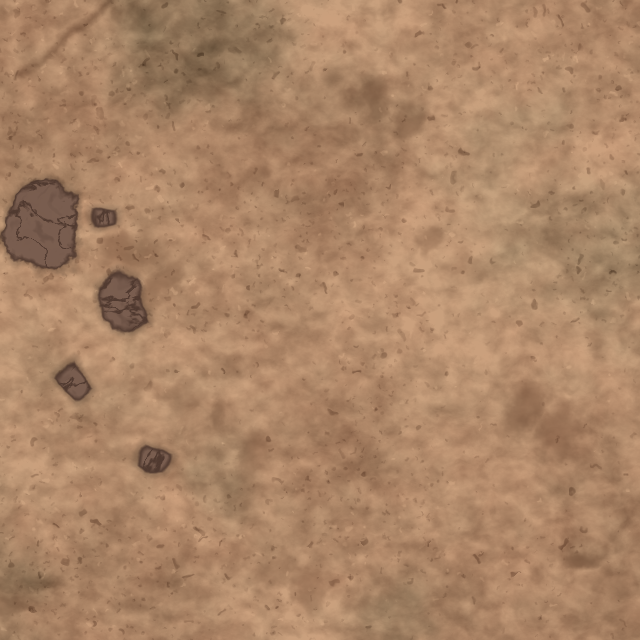
A three.js fragment shader for this texture:

```glsl
varying vec2 vUv;

const vec3 DARK_SOIL = vec3(0.39, 0.26, 0.18);
const vec3 PALE_SAND = vec3(0.74, 0.58, 0.45);
const vec3 STONE_SHADE = vec3(0.25, 0.17, 0.14);
const vec3 STONE_FACE = vec3(0.44, 0.335, 0.285);
const vec3 GREY_TINT = vec3(-0.035, 0.005, 0.005);
const float BASE_TONE = 0.88;
const float PATCH_CONTRAST = 0.75;
const float GRAIN_CONTRAST = 0.72;
const float GRAIN_SCALE = 55.0;
const float GRIME_DEPTH = 0.3;
const float FLECK_DEPTH = 0.42;
const float CHIP_LIFT = 0.22;
const float STAIN_DEPTH = 0.5;
const float STONE_RADIUS = 0.08;
const float EDGE = 0.003;
const int STAIN_COUNT = 18;
const int STONE_COUNT = 5;
const vec2 SPREAD = vec2(0.618, 0.7549);

float hash(vec2 p) {
  vec3 q = fract(vec3(p.xyx) * 0.1031);
  q += dot(q, q.yzx + 33.33);
  return fract((q.x + q.y) * q.z);
}

vec2 hash2(vec2 p) {
  return vec2(hash(p + 17.0), hash(p + 71.0));
}

float noise(vec2 p) {
  vec2 i = floor(p), f = fract(p);
  f = f * f * (3.0 - 2.0 * f);
  return mix(mix(hash(i), hash(i + vec2(1.0, 0.0)), f.x),
             mix(hash(i + vec2(0.0, 1.0)), hash(i + 1.0), f.x), f.y);
}

float fbm(vec2 p) {
  float sum = 0.0, weight = 0.516;
  for (int i = 0; i < 5; i++) {
    sum += weight * noise(p);
    p = mat2(1.6, 1.2, -1.2, 1.6) * p + 9.7;
    weight *= 0.5;
  }
  return sum;
}

mat2 rotate(float a) {
  return mat2(cos(a), sin(a), -sin(a), cos(a));
}

float capsule(vec2 p, float halfLength, float radius) {
  p.x -= clamp(p.x, -halfLength, halfLength);
  return length(p) - radius;
}

// Short, randomly turned marks, one per chosen cell
float flecks(vec2 p, float scale, float density) {
  vec2 cell = floor(p * scale);
  float cover = 0.0;
  for (int y = -1; y <= 1; y++) {
    for (int x = -1; x <= 1; x++) {
      vec2 id = cell + vec2(float(x), float(y));
      vec2 r = hash2(id), s = hash2(id + 231.0);
      vec2 q = rotate(r.x * 6.283) * (p * scale - id - s);
      q.y += 0.25 * (noise(q * 4.0 + id) - 0.5);
      float d = capsule(q, 0.3 * r.y * r.y, 0.06 + 0.09 * s.x) / scale;
      float mark = smoothstep(EDGE * 0.5, -EDGE * 0.5, d);
      cover = max(cover, mark * (0.4 + 0.6 * s.y) * step(hash(id + 5.0), density));
    }
  }
  return cover;
}

// Soft damp blots with ragged borders
float stains(vec2 p, vec2 warp) {
  float cover = 0.0;
  for (int i = 0; i < STAIN_COUNT; i++) {
    float k = float(i);
    vec2 r = hash2(vec2(k, 3.0));
    vec2 q = p - fract(k * SPREAD + vec2(0.4, 0.3)) + warp * 0.06;
    q = rotate(r.x * 3.0) * q * vec2(0.75, 1.2);
    float radius = mix(0.018, 0.045, r.y);
    float blot = smoothstep(radius * 1.25, radius * 0.35, length(q));
    cover = max(cover, blot * mix(0.35, 1.0, r.x));
  }
  return cover;
}

// Weathered stones: darkened rim, cracked face
vec3 addStones(vec3 ground, vec2 p, vec2 warp) {
  for (int i = 0; i < STONE_COUNT; i++) {
    float k = float(i);
    vec2 center = vec2(0.05, 0.2) + vec2(0.2, 0.5) * fract(k * SPREAD + vec2(0.1, 0.9));
    float radius = STONE_RADIUS / (1.0 + 0.75 * k);
    vec2 q = rotate(0.35 - 0.5 * k) * (p - center + warp * radius * 0.7);
    q.x *= 1.3;
    vec2 a = abs(q);
    float d = mix(length(q), max(a.x, a.y) * 1.1, 0.45) - radius;
    float crack = abs(fbm(q * vec2(16.0, 38.0) + k * 7.0) - 0.5);
    float face = smoothstep(0.0, 0.07, crack) * smoothstep(0.0, -0.012, d);
    face *= 0.6 + 0.8 * noise(q * 70.0 + k);
    vec3 stone = mix(STONE_SHADE, STONE_FACE, clamp(face + 0.25, 0.0, 1.15));
    ground *= 1.0 - 0.18 * smoothstep(0.015, 0.0, d);
    ground = mix(ground, stone, smoothstep(EDGE, -EDGE, d) * 0.94);
  }
  return ground;
}

void main() {
  vec2 p = vUv;
  vec2 warp = vec2(fbm(p * 22.0), fbm(p * 22.0 + 40.0)) - 0.5;

  // Sand: broad patches, fine grain and grime
  float patches = fbm(p * 4.0 + 13.0) - 0.5;
  float grain = fbm((p + warp * 0.015) * vec2(0.8, 1.0) * GRAIN_SCALE) - 0.5;
  float grime = smoothstep(0.46, 0.72, fbm(p * 3.2 + 51.0) + 0.16 * (p.y - 0.5));
  float tone = BASE_TONE + PATCH_CONTRAST * patches + GRAIN_CONTRAST * grain;
  tone -= GRIME_DEPTH * grime * (0.7 + 1.2 * (warp.x + 0.5) * grime);

  // Scattered debris, thicker in some areas
  float litter = smoothstep(0.35, 0.7, fbm(p * 5.0 + 83.0));
  tone -= FLECK_DEPTH * flecks(p, 38.0, 0.05 + 0.3 * litter);
  tone -= FLECK_DEPTH * 0.7 * flecks(p + 3.0, 80.0, 0.08 + 0.35 * litter);
  tone += CHIP_LIFT * flecks(p + 7.0, 55.0, 0.04 + 0.14 * litter);
  tone -= STAIN_DEPTH * stains(p, warp) * (0.85 + grain);

  // Buried root crossing the upper left corner
  vec2 along = rotate(-0.7) * (p - vec2(0.1, 0.94) + warp * 0.03);
  tone -= 0.4 * smoothstep(0.008, -0.004, capsule(along, 0.09, 0.004));

  vec3 color = mix(DARK_SOIL, PALE_SAND, clamp(tone, -0.25, 1.15));
  color += GREY_TINT * (grime + warp.y * 0.8);
  gl_FragColor = vec4(addStones(color, p, warp), 1.0);
}
```
